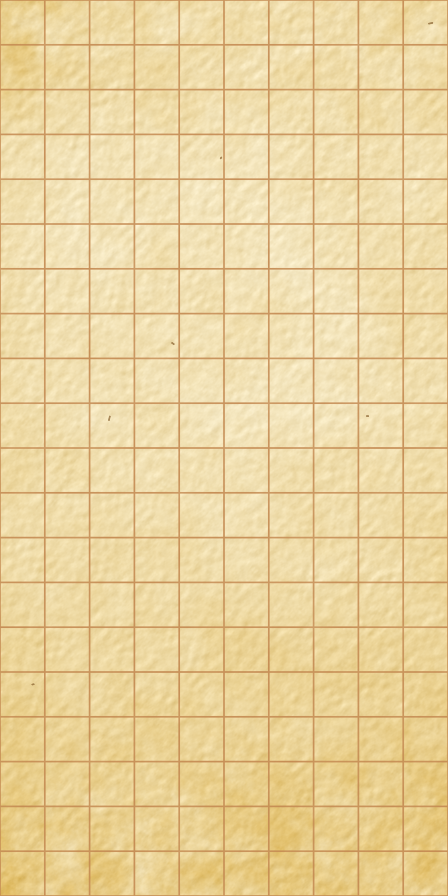
Write a Shadertoy shader that draws this pattern.

```glsl
const vec2 CELLS = vec2(10.0, 20.0);
const float LINE_WIDTH = 0.038;
const vec3 PALE_PAPER = vec3(0.957, 0.903, 0.750);
const vec3 AGED_PAPER = vec3(0.890, 0.760, 0.440);
const vec3 LINE_INK = vec3(0.765, 0.535, 0.315);
const vec3 SPECK_BROWN = vec3(0.50, 0.34, 0.14);

float hash(vec2 p) {
    vec3 q = fract(vec3(p.xyx) * 0.1031);
    q += dot(q, q.yzx + 33.33);
    return fract((q.x + q.y) * q.z);
}

float noise(vec2 p) {
    vec2 i = floor(p), f = fract(p);
    f = f * f * (3.0 - 2.0 * f);
    float low = mix(hash(i), hash(i + vec2(1, 0)), f.x);
    float high = mix(hash(i + vec2(0, 1)), hash(i + vec2(1, 1)), f.x);
    return mix(low, high, f.y);
}

float fbm(vec2 p, int octaves) {
    float sum = 0.0, amplitude = 0.5, total = 0.0;
    for (int i = 0; i < octaves; i++) {
        sum += amplitude * noise(p);
        total += amplitude;
        amplitude *= 0.55;
        p = mat2(1.6, 1.2, -1.2, 1.6) * p + 17.3;
    }
    return sum / total;
}

// Paper fibres, stretched along a rising diagonal
float fibreHeight(vec2 p) {
    vec2 along = vec2(p.x + p.y, p.y - p.x) * 0.7071;
    return fbm(along * vec2(5.0, 8.5) + 40.0, 3);
}

float relief(vec2 p) {
    return fibreHeight(p + vec2(-0.04, 0.05)) - fibreHeight(p + vec2(0.04, -0.05));
}

// Yellowing: strong at the foot, mild at the head and sides
float ageing(vec2 uv, vec2 p) {
    float foot = smoothstep(0.68, 0.0, uv.y);
    float head = smoothstep(0.78, 1.0, uv.y);
    float side = pow(abs(2.0 * uv.x - 1.0), 4.0);
    float corner = smoothstep(3.2, 0.0, length(p - vec2(0.0, CELLS.y)));
    float wear = 0.22 + 0.75 * smoothstep(0.28, 0.0, uv.y) + 0.3 * head + 0.6 * corner;
    float clouds = fbm(p * 0.55 + 5.0, 4) - 0.5;
    float blotches = fbm(p * 1.9 + 71.0, 5) - 0.5;
    return 0.14 + 0.34 * foot + 0.22 * foot * foot * foot + 0.14 * head
        + 0.12 * side + 0.30 * corner + 0.40 * clouds + 1.2 * wear * blotches;
}

// Exact coverage of a pixel by the nearest ruled line, per axis
vec2 lineCoverage(vec2 p, vec2 pixel, float width) {
    vec2 d = abs(fract(p + 0.5) - 0.5);
    vec2 overlap = min(d + 0.5 * pixel, 0.5 * width) - max(d - 0.5 * pixel, -0.5 * width);
    return clamp(overlap / pixel, 0.0, 1.0);
}

float segmentDistance(vec2 p, vec2 a, vec2 b) {
    vec2 ab = b - a;
    return length(p - a - ab * clamp(dot(p - a, ab) / dot(ab, ab), 0.0, 1.0));
}

// A few stray dark fibres
float specks(vec2 p, float pixel) {
    float mask = 0.0;
    for (int i = 0; i < 6; i++) {
        float k = float(i) + 1.0;
        vec2 start = CELLS * vec2(hash(vec2(k, 3.7)), hash(vec2(k, 9.1)));
        float angle = 6.2832 * hash(vec2(k, 21.3));
        float reach = mix(0.02, 0.16, pow(hash(vec2(k, 14.9)), 2.0));
        vec2 end = start + reach * vec2(cos(angle), sin(angle));
        float d = segmentDistance(p, start, end) - 0.02;
        mask = max(mask, 0.65 * smoothstep(0.5 * pixel, -0.5 * pixel, d));
    }
    return mask;
}

void mainImage(out vec4 fragColor, in vec2 fragCoord) {
    vec2 uv = fragCoord / iResolution.xy;
    vec2 p = uv * CELLS;
    vec2 pixel = CELLS / iResolution.xy;

    // Aged paper with raking light
    float age = clamp(ageing(uv, p), -0.05, 1.25);
    vec3 color = mix(PALE_PAPER, AGED_PAPER, age);
    color += relief(p) * vec3(0.07, 0.09, 0.13);
    color += (noise(p * 22.0) - 0.5) * vec3(0.010, 0.014, 0.022);

    // Ruled grid with slightly uneven ink
    vec2 lines = lineCoverage(p, pixel, LINE_WIDTH);
    float coverage = 1.0 - (1.0 - lines.x) * (1.0 - lines.y);
    float inkStrength = mix(0.74, 0.96, fbm(p * 1.7 + 90.0, 3));
    color = mix(color, LINE_INK, coverage * inkStrength);

    color = mix(color, SPECK_BROWN, specks(p, pixel.x));
    fragColor = vec4(clamp(color, 0.0, 1.0), 1.0);
}
```
